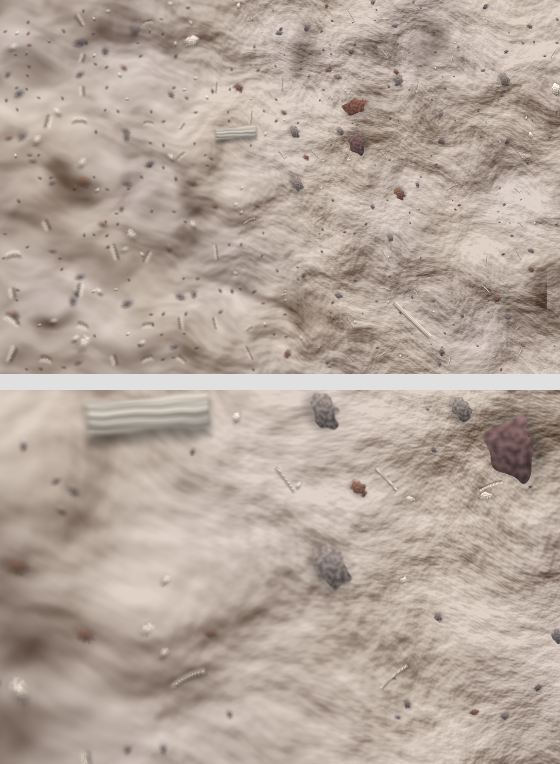
Top, the full canvas; bottom, a detail of the centre.
This texture is drawn by a Shadertoy shader. Its source:

```glsl
#define SHADE_COLOUR vec3(0.35, 0.28, 0.235)
#define LIGHT_COLOUR vec3(0.825, 0.77, 0.73)
#define BASE_TONE 0.79
#define LIGHT_STEP vec2(-0.08, 0.30)
#define MAX_BLUR 0.012
#define COARSE_RELIEF 0.34
#define FINE_RELIEF 0.27
#define PIT_DEPTH 0.50
#define CRACK_DEPTH 0.34
#define OCTAVES 8

vec2 hash2(vec2 p) {
    vec3 q = fract(p.xyx * vec3(0.1031, 0.1030, 0.0973));
    q += dot(q, q.yzx + 33.33);
    return fract((q.xx + q.yz) * q.zy);
}

vec2 cornerGradient(vec2 cell) {
    float a = 6.2832 * hash2(cell + 57.0).x;
    return vec2(cos(a), sin(a));
}

float gradientNoise(vec2 p) {
    vec2 i = floor(p), f = p - i;
    vec2 u = f * f * f * (f * (f * 6.0 - 15.0) + 10.0);
    vec2 e = vec2(1.0, 0.0);
    float a = dot(cornerGradient(i), f);
    float b = dot(cornerGradient(i + e.xy), f - e.xy);
    float c = dot(cornerGradient(i + e.yx), f - e.yx);
    float d = dot(cornerGradient(i + 1.0), f - 1.0);
    return 1.4 * mix(mix(a, b, u.x), mix(c, d, u.x), u.y);
}

vec2 rotate(vec2 p, float a) {
    float c = cos(a), s = sin(a);
    return vec2(c * p.x + s * p.y, c * p.y - s * p.x);
}

float cover(float d, float soft) { return 1.0 - smoothstep(-soft, soft, d); }

float boxDistance(vec2 p, vec2 halfSize) {
    vec2 d = abs(p) - halfSize;
    return length(max(d, 0.0)) + min(max(d.x, d.y), 0.0);
}

// Light minus shade on every octave; defocus removes the fine ones
float relief(vec2 p, float blur) {
    float sum = 0.0, freq = 3.0;
    vec2 q = p + 0.03 * vec2(gradientNoise(p * 7.0), gradientNoise(p * 7.0 + 31.0));
    for (int i = 0; i < OCTAVES; i++) {
        float turn = -0.4 + 0.35 * sin(float(i) * 2.3);
        vec2 s = rotate(q, turn) * freq * vec2(0.75, 1.15) + float(i) * 17.3;
        float slope = gradientNoise(s) - gradientNoise(s + rotate(LIGHT_STEP, turn));
        float fade = exp(-7.0 * freq * freq * blur * blur);
        sum += slope * fade * (i < 3 ? COARSE_RELIEF : FINE_RELIEF);
        freq *= 2.0;
    }
    return sum;
}

// Shaded hollows, more common towards the unfocused side
float pits(vec2 p) {
    vec2 q = p + 0.06 * vec2(gradientNoise(p * 8.0), gradientNoise(p * 8.0 + 9.0));
    vec2 g = q / 0.34, cell = floor(g);
    vec2 h = hash2(cell + 4.0), k = hash2(cell + 71.0);
    vec2 d = rotate(g - cell - mix(vec2(0.4), vec2(0.6), h), (k.x - 0.5) * 2.4);
    float v = length(d / vec2(0.20 + 0.16 * h.y, 0.07 + 0.11 * k.y));
    return (1.0 - smoothstep(0.1, 1.1, v)) * step(k.x, mix(0.85, 0.25, p.x / 1.5));
}

float crack(vec2 p, float blur) {
    float y = 0.42 - 0.27 * p.x - 0.08 * p.x * p.x + 0.03 * gradientNoise(p * 6.0);
    float w = 0.007 + blur * 0.7;
    float d = (p.y - y) / w;
    float broken = smoothstep(-0.35, 0.4, gradientNoise(p * 5.0 + 13.0));
    return exp(-d * d) * broken * (1.0 - smoothstep(0.8, 1.2, p.x));
}

void stone(inout vec3 colour, vec2 d, float r, float angle, vec3 tint, float soft) {
    vec2 q = rotate(d, angle) * vec2(0.8, 1.2);
    float rough = gradientNoise(d / r * 1.3 + angle * 9.0);
    float edge = length(q) - r * (1.0 + 0.4 * rough);
    float shadow = cover(length(q + vec2(0.0, 0.35 * r)) - 1.1 * r, soft + 0.4 * r);
    colour *= 1.0 - 0.22 * shadow;
    float grain = gradientNoise(d / r * 4.0) * r / (r + 3.0 * soft);
    vec3 lit = tint * (1.0 + 0.35 * d.y / r + 0.4 * grain);
    colour = mix(colour, lit, 0.9 * cover(edge, soft));
}

void scatterStones(inout vec3 colour, vec2 p, float size, float chance, float soft) {
    vec2 g = p / size, cell = floor(g);
    vec2 h = hash2(cell + size * 900.0), k = hash2(cell + size * 500.0 + 40.0);
    vec2 d = (g - cell - mix(vec2(0.32), vec2(0.68), h)) * size;
    vec3 tint = mix(vec3(0.35, 0.32, 0.34), vec3(0.50, 0.46, 0.44), h.y);
    if (k.y > 0.62) tint = vec3(0.46, 0.33, 0.28);
    if (k.y > 0.80) tint = vec3(0.83, 0.78, 0.73);
    float r = size * mix(0.045, 0.115, h.x * h.x);
    if (k.x < chance) stone(colour, d, r, h.y * 6.0, tint, min(soft, 0.2 * size));
}

void straw(inout vec3 colour, vec2 d, vec2 halfSize, float angle, vec3 tint, float soft) {
    vec2 q = rotate(d, angle);
    q.y += 0.15 * halfSize.y * gradientNoise(q * 40.0);
    colour *= 1.0 - 0.4 * cover(boxDistance(q + vec2(0.0, halfSize.y * 0.6), halfSize), soft + 0.3 * halfSize.y);
    float fibre = gradientNoise(vec2(q.x * 12.0, q.y / halfSize.y * 3.0));
    vec3 lit = tint * (1.0 + 0.25 * fibre + 0.12 * q.y / halfSize.y);
    colour = mix(colour, lit, cover(boxDistance(q, halfSize), soft));
}

void mainImage(out vec4 fragColor, in vec2 fragCoord) {
    vec2 p = fragCoord / iResolution.y;
    float pixel = 1.0 / iResolution.y;
    float blur = MAX_BLUR * (1.0 - smoothstep(0.0, 1.0, p.x + 0.25 * (p.y - 0.5)));
    float soft = blur + 0.7 * pixel;

    // Earth
    float shade = relief(p, length(vec2(blur, 0.5 * pixel)));
    shade *= shade < 0.0 ? 1.25 : 0.75;
    float tone = BASE_TONE + shade + 0.10 * gradientNoise(p * 2.0 + 5.0);
    tone -= PIT_DEPTH * pits(p) + CRACK_DEPTH * crack(p, blur);
    vec3 colour = mix(SHADE_COLOUR, LIGHT_COLOUR, clamp(tone, -0.15, 1.1));
    colour += vec3(0.006, 0.0, -0.014) * gradientNoise(p * 4.0 + 20.0);

    // Grit, pebbles and short pale fibres
    scatterStones(colour, p, 0.03, 0.16, soft);
    scatterStones(colour, p, 0.06, 0.22, soft);
    scatterStones(colour, p, 0.14, 0.38, soft);
    vec2 cell = floor(p / 0.09), h = hash2(cell + 8.0);
    vec2 d = p - (cell + mix(vec2(0.35), vec2(0.65), h)) * 0.09;
    d.y += 12.0 * d.x * d.x;
    if (h.x < 0.35) straw(colour, d, vec2(0.006 + 0.012 * h.y, 0.0011), h.y * 9.0, vec3(0.82, 0.77, 0.71), soft);

    // Larger red stones and dry stalks
    stone(colour, p - vec2(0.95, 0.715), 0.026, 0.5, vec3(0.45, 0.29, 0.25), soft);
    stone(colour, p - vec2(0.955, 0.615), 0.024, 1.9, vec3(0.40, 0.31, 0.31), soft);
    straw(colour, p - vec2(0.631, 0.646), vec2(0.054, 0.015), 0.07, vec3(0.72, 0.69, 0.65), soft);
    straw(colour, p - vec2(1.103, 0.145), vec2(0.066, 0.005), -0.76, vec3(0.82, 0.77, 0.71), soft);

    fragColor = vec4(clamp(colour, 0.0, 1.0), 1.0);
}
```
